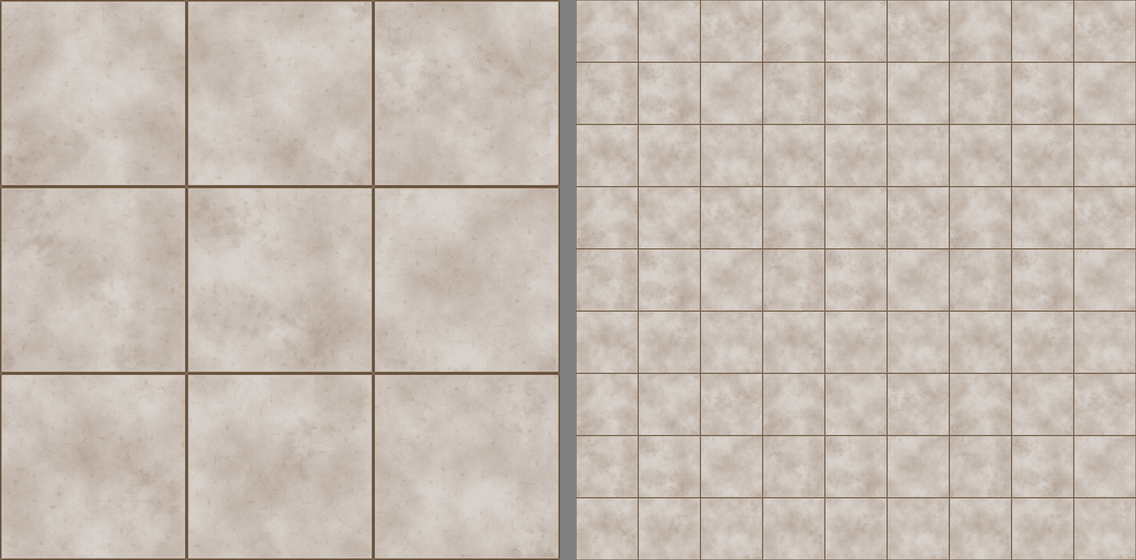
Left: one tile. Right: repeated 3 by 3.
Reproduce this texture procedurally as a WebGL 1 fragment shader.

```glsl
precision highp float;
// Square beige stone floor tiles, three by three, with clouded stains and thin brown grout.
uniform vec2 u_resolution;

#define TILES 3.0
#define GROUT_CORE 0.0018
#define GROUT_EDGE 0.0030
#define CLOUD_SCALE 2.6
#define CLOUD_CONTRAST 1.15
#define STAIN_STRENGTH 0.30
#define VEIN_STRENGTH 0.16
#define PIT_STRENGTH 0.30
#define STONE_DARK vec3(0.715, 0.650, 0.600)
#define STONE_PALE vec3(0.845, 0.820, 0.795)
#define GROUT_DARK vec3(0.385, 0.295, 0.205)
#define GROUT_SOFT vec3(0.530, 0.450, 0.370)

float hash(vec2 p) {
  vec3 q = fract(vec3(p.xyx) * 0.1031);
  q += dot(q, q.yzx + 33.33);
  return fract((q.x + q.y) * q.z);
}

vec2 gradient(vec2 cell) {
  float angle = 6.28318 * hash(cell);
  return vec2(cos(angle), sin(angle));
}

float noise(vec2 p) {
  vec2 i = floor(p), f = fract(p);
  vec2 w = f * f * f * (f * (f * 6.0 - 15.0) + 10.0);
  vec2 e = vec2(1.0, 0.0);
  float low = mix(dot(gradient(i), f), dot(gradient(i + e), f - e), w.x);
  float high = mix(dot(gradient(i + e.yx), f - e.yx), dot(gradient(i + e.xx), f - e.xx), w.x);
  return mix(low, high, w.y);
}

float fbm(vec2 p) {
  float sum = 0.0, amplitude = 0.5;
  for (int i = 0; i < 6; i++) {
    sum += amplitude * noise(p);
    p = mat2(1.6, 1.2, -1.2, 1.6) * p + 7.3;
    amplitude *= 0.6;
  }
  return sum;
}

// Thin curved scratches along the zero line of a warped noise.
float veins(vec2 p, float scale) {
  vec2 warp = vec2(noise(p * 9.0), noise(p * 9.0 + 31.7));
  float ridge = abs(noise(p * scale + 0.5 * warp));
  float patches = smoothstep(0.05, 0.35, noise(p * scale * 0.9 + 19.1));
  return (1.0 - smoothstep(0.0, 0.06, ridge)) * patches;
}

vec3 stone(vec2 p) {
  float tone = 0.66 + CLOUD_CONTRAST * fbm(p * CLOUD_SCALE);

  // Brown blotches with broken edges
  float area = smoothstep(0.0, 0.4, noise(p * 2.3 + 11.0));
  float breakup = smoothstep(-0.08, 0.25, fbm(p * 11.0 + 23.0));
  tone -= STAIN_STRENGTH * area * breakup;

  // Scratches, pits and fine grain
  tone -= VEIN_STRENGTH * (veins(p, 5.0) + 0.7 * veins(p + 3.7, 8.0));
  tone -= PIT_STRENGTH * smoothstep(0.32, 0.55, noise(p * 30.0 + 5.0));
  tone += 0.10 * noise(p * 62.0);

  return mix(STONE_DARK, STONE_PALE, clamp(tone, -0.1, 1.0));
}

void main() {
  vec2 grid = gl_FragCoord.xy / u_resolution * TILES;
  vec2 id = mod(floor(grid), TILES);
  vec2 local = fract(grid);
  float aa = 0.6 / min(u_resolution.x, u_resolution.y);

  // Each tile is cut from a different part of the stone
  vec2 offset = vec2(hash(id + 4.0), hash(id + 47.0)) * 3.0 + id * 2.7;
  vec3 color = stone(local + offset);

  // Pale worn rim beside the grout
  vec2 edge = (0.5 - abs(local - 0.5)) / TILES;
  float d = min(edge.x, edge.y);
  float rim = 1.0 - smoothstep(0.0, 0.0016, abs(d - 0.0046));
  color = mix(color, STONE_PALE, 0.45 * rim);

  // Grout with a soft border and lighter crossings
  color = mix(color, GROUT_SOFT, 1.0 - smoothstep(GROUT_EDGE - aa, GROUT_EDGE + aa, d));
  color = mix(color, GROUT_DARK, 1.0 - smoothstep(GROUT_CORE - aa, GROUT_CORE + aa, d));
  float crossing = 1.0 - smoothstep(GROUT_CORE, GROUT_EDGE + aa, length(edge));
  color = mix(color, GROUT_SOFT, 0.7 * crossing);

  gl_FragColor = vec4(color, 1.0);
}
```
